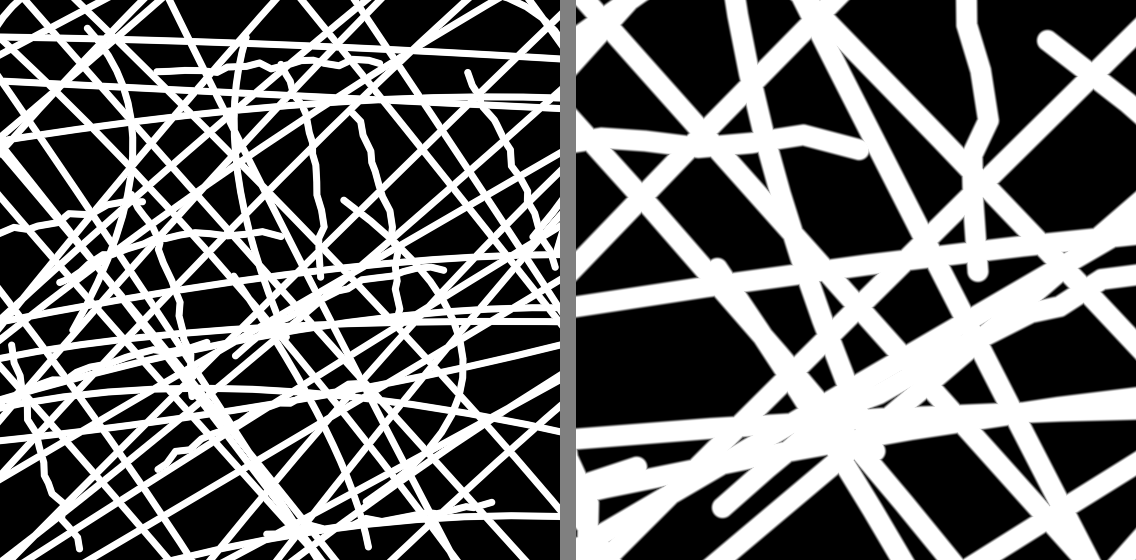
Left, the full canvas; right, a detail of the centre.
This pattern is drawn by a three.js fragment shader. Its source:

```glsl
// A tangle of white round-capped strokes of even width on black.
// Each family scatters bent strokes around a main direction; every stroke is
// a quadratic curve walked as short segments, optionally with a shaky hand.
varying vec2 vUv;

const vec3 INK = vec3(1.0);
const vec3 GROUND = vec3(0.0);
const float HALF_WIDTH = 0.0063;
const float EDGE = 0.0011;
const int SEGMENTS = 16;
const int MAX_STROKES = 20;

float hash(vec2 key) {
  return fract(sin(dot(key, vec2(12.9898, 78.233))) * 43758.5453);
}

float segmentDistance(vec2 p, vec2 a, vec2 b) {
  vec2 ab = b - a;
  float t = clamp(dot(p - a, ab) / max(dot(ab, ab), 1e-6), 0.0, 1.0);
  return length(p - a - ab * t);
}

vec2 bezier(vec2 a, vec2 control, vec2 b, float t) {
  return mix(mix(a, control, t), mix(control, b, t), t);
}

// Distance to a curve whose vertices are shaken by up to half of wobble.
float strokeDistance(vec2 p, vec2 a, vec2 control, vec2 b, float wobble, float seed) {
  float nearest = 10.0;
  vec2 previous = a;
  for (int i = 1; i <= SEGMENTS; i++) {
    float step = float(i);
    vec2 shake = vec2(hash(vec2(seed, step)), hash(vec2(step, seed + 3.7))) - 0.5;
    vec2 next = bezier(a, control, b, step / float(SEGMENTS)) + wobble * shake;
    nearest = min(nearest, segmentDistance(p, previous, next));
    previous = next;
  }
  return nearest;
}

// scatter: range of the stroke centres along and across the main direction.
// turn: main angle and its variation. shape: half length, bend and wobble.
float familyDistance(vec2 p, float seed, float count, vec2 centre,
                     vec2 scatter, vec2 turn, vec3 shape) {
  float nearest = 10.0;
  vec2 mainAlong = vec2(cos(turn.x), sin(turn.x));
  vec2 mainAcross = vec2(-mainAlong.y, mainAlong.x);
  for (int i = 0; i < MAX_STROKES; i++) {
    float index = float(i);
    if (index >= count) break;
    // Loosely spaced lanes, so that neighbours may bunch together
    float lane = (index + 2.0 * hash(vec2(seed, index)) - 0.5) / count - 0.5;
    float shift = hash(vec2(index, seed + 1.3)) - 0.5;
    float angle = turn.x + turn.y * (hash(vec2(seed + 2.1, index)) - 0.5);
    float bend = shape.y * mix(-0.4, 1.0, hash(vec2(index + 0.5, seed)));
    vec2 along = vec2(cos(angle), sin(angle));
    vec2 across = vec2(-along.y, along.x);
    vec2 middle = centre + mainAlong * shift * scatter.x + mainAcross * lane * scatter.y;
    vec2 reach = along * shape.x;
    vec2 control = middle + across * bend + along * shift * shape.x;
    nearest = min(nearest, strokeDistance(p, middle - reach, control, middle + reach,
                                          shape.z, seed + index * 1.7));
  }
  return nearest;
}

void main() {
  vec2 p = vUv;
  vec2 middle = vec2(0.5);

  // Long rising and falling sweeps, with one tight falling bundle
  float d = familyDistance(p, 4.0, 18.0, middle, vec2(0.1, 1.2), vec2(0.68, 0.42), vec3(0.95, 0.16, 0.0));
  d = min(d, familyDistance(p, 11.0, 10.0, middle, vec2(0.1, 1.2), vec2(-0.98, 0.32), vec3(0.9, 0.14, 0.0)));
  d = min(d, familyDistance(p, 17.0, 3.0, vec2(0.27, 0.38), vec2(0.1, 0.035), vec2(-0.89, 0.08), vec3(0.75, 0.06, 0.0)));

  // Shallow arcs from side to side
  d = min(d, familyDistance(p, 23.0, 9.0, vec2(0.5, 0.45), vec2(0.2, 0.95), vec2(0.06, 0.24), vec3(0.7, 0.26, 0.0)));

  // Rounded hooks
  d = min(d, familyDistance(p, 31.0, 7.0, middle, vec2(0.7, 1.0), vec2(-1.4, 0.8), vec3(0.27, 0.4, 0.0)));

  // Shorter shaky strokes, flat and upright
  d = min(d, familyDistance(p, 43.0, 7.0, middle, vec2(0.9, 1.0), vec2(0.2, 0.4), vec3(0.2, 0.1, 0.014)));
  d = min(d, familyDistance(p, 53.0, 5.0, middle, vec2(0.8, 0.9), vec2(-1.3, 0.5), vec3(0.19, 0.1, 0.014)));

  float ink = 1.0 - smoothstep(HALF_WIDTH - EDGE, HALF_WIDTH + EDGE, d);
  gl_FragColor = vec4(mix(GROUND, INK, ink), 1.0);
}
```
